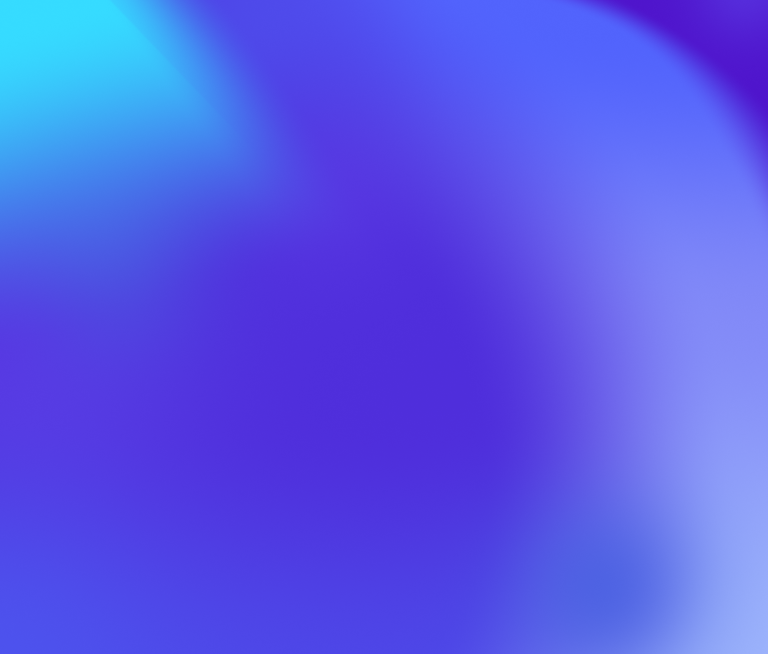
A Shadertoy shader for this background:

```glsl
// Soft abstract gradient: indigo core, cyan corner, lavender crescent, violet corner.

const vec3 INDIGO   = vec3(0.31, 0.18, 0.86);
const vec3 VIOLET   = vec3(0.35, 0.22, 0.89);
const vec3 BLUE     = vec3(0.30, 0.34, 0.94);
const vec3 STEEL    = vec3(0.28, 0.37, 0.88);
const vec3 AZURE    = vec3(0.32, 0.39, 0.99);
const vec3 LAVENDER = vec3(0.51, 0.54, 0.97);
const vec3 PALE     = vec3(0.62, 0.71, 0.99);
const vec3 CYAN     = vec3(0.21, 0.86, 1.00);
const vec3 PURPLE   = vec3(0.31, 0.08, 0.80);

// Round falloff: 1 at the centre, fading to 0 past the radius.
float glow(vec2 p, vec2 centre, float radius) {
    vec2 d = (p - centre) / radius;
    return exp(-dot(d, d));
}

// Smooth ramp that falls from 1 at near to 0 at far.
float fade(float near, float far, float x) {
    return 1.0 - smoothstep(near, far, x);
}

// Fine grain that hides banding.
float hash(vec2 p) {
    return fract(sin(dot(p, vec2(127.1, 311.7))) * 43758.5453);
}

// Dark core with its violet and blue surroundings.
vec3 coreColor(vec2 p) {
    vec3 c = mix(INDIGO, BLUE, 0.6 * fade(-0.04, 0.36, p.y));
    c = mix(c, VIOLET, 0.9 * glow(p, vec2(0.05, 0.42), 0.25));
    c = mix(c, BLUE, 0.75 * glow(p, vec2(0.0, 0.0), 0.28));
    c = mix(c, VIOLET, 0.7 * glow(p, vec2(0.50, 0.71), 0.14));
    return mix(c, BLUE, 0.6 * glow(p, vec2(0.36, 0.96), 0.18));
}

// Wide crescent that brightens away from the core.
vec3 addCrescent(vec3 c, vec2 p) {
    float reach = length(p - vec2(0.229, 0.266));
    float amount = smoothstep(0.505, 0.90, reach) * smoothstep(0.245, 0.703, p.x);
    vec3 tone = mix(AZURE, LAVENDER, fade(0.50, 0.95, p.y));
    tone = mix(tone, PALE, fade(0.0, 0.55, p.y));
    c = mix(c, tone, amount);
    return mix(c, STEEL, 0.85 * glow(p, vec2(0.925, 0.10), 0.15));
}

// Purple corner outside a soft arc, sharper toward the top.
vec3 addPurpleCorner(vec3 c, vec2 p) {
    float arc = length(p - vec2(0.74, 0.547)) - 0.479;
    float softness = mix(0.055, 0.022, smoothstep(0.75, 1.0, p.y));
    float amount = smoothstep(-softness, softness, arc);
    amount *= smoothstep(0.765, 0.90, p.x + p.y - 1.0);
    vec3 tone = mix(PURPLE, VIOLET, 0.7 * glow(p, vec2(1.14, 1.02), 0.08));
    return mix(c, tone, amount);
}

// Cyan corner with a slanted edge, a blue tail and a faint crease.
vec3 addCyanCorner(vec3 c, vec2 p) {
    float depth = 1.0 - p.y;
    c = mix(c, STEEL, 0.5 * glow(p, vec2(0.18, 0.587), 0.14));
    float amount = fade(0.046, 0.55, 0.3 * p.x + depth);
    amount *= fade(0.153, 0.344, p.x - 0.75 * depth);
    c = mix(c, CYAN, amount);
    float side = p.x - 0.168 - 0.958 * depth;
    float crease = smoothstep(-0.003, 0.003, side) * fade(0.0, 0.09, side);
    return mix(c, BLUE, 0.07 * crease * fade(0.15, 0.40, depth));
}

void mainImage(out vec4 fragColor, in vec2 fragCoord) {
    // Canvas height is one unit.
    vec2 p = fragCoord / iResolution.y;
    vec3 color = coreColor(p);
    color = addCrescent(color, p);
    color = addPurpleCorner(color, p);
    color = addCyanCorner(color, p);
    color += (hash(p) - 0.5) / 255.0;
    fragColor = vec4(color, 1.0);
}
```
